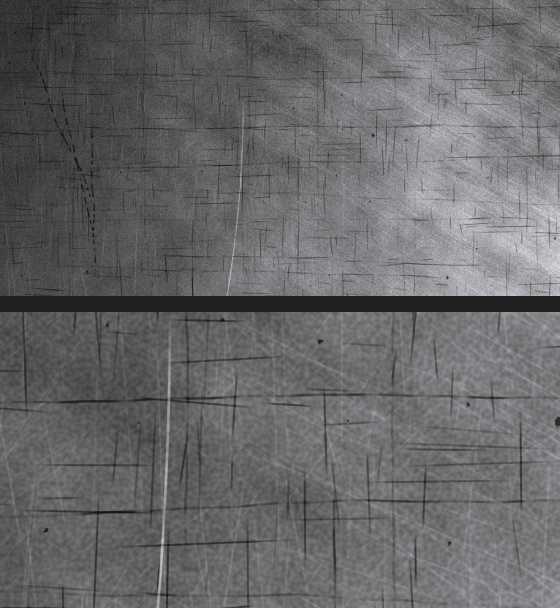
Top: the whole. Bottom: its middle third, enlarged.
A WebGL 1 fragment shader for this texture:

```glsl
precision highp float;
// Worn, scratched sheet of grey metal, lit from the lower right.

uniform vec2 u_resolution;

const vec3 WARM_TINT = vec3(1.0, 0.998, 0.968);
const vec3 COOL_TINT = vec3(0.993, 0.996, 1.025);
const float SHADE_LEFT = 0.222;     // brightness at the left edge
const float SHADE_RISE = 0.30;      // gain towards the right
const float CLOUDS = 0.13;          // broad uneven patches
const float GRAIN = 0.10;
const float LONG_DARK = 0.62;       // depth of the long grooves
const float SHORT_DARK = 0.55;      // depth of short nicks
const float LIGHT_SCRATCH = 0.085;
const float FINE_WIDTH = 0.0011;
const float UPRIGHT = 1.5708;

float hash(vec2 p) {
  vec3 q = fract(p.xyx * vec3(0.1031, 0.1030, 0.0973));
  q += dot(q, q.yzx + 33.33);
  return fract((q.x + q.y) * q.z);
}

float slope(vec2 cell, vec2 offset) {
  float a = 6.2832 * hash(cell);
  return dot(vec2(cos(a), sin(a)), offset);
}

// Gradient noise, about -0.7 to 0.7
float noise(vec2 p) {
  vec2 i = floor(p), f = fract(p), e = vec2(1.0, 0.0);
  vec2 w = f * f * f * (f * (f * 6.0 - 15.0) + 10.0);
  return mix(mix(slope(i, f), slope(i + e, f - e), w.x),
             mix(slope(i + e.yx, f - e.yx), slope(i + 1.0, f - 1.0), w.x), w.y);
}

vec2 turn(vec2 p, float a) {
  return vec2(cos(a) * p.x + sin(a) * p.y, cos(a) * p.y - sin(a) * p.x);
}

float stroke(float d, float width) {
  float soft = 0.8 / u_resolution.y;
  return (1.0 - smoothstep(max(width - soft, 0.0), width + soft, abs(d)))
       * min(1.0, 0.25 + width / soft);
}

// One random scratch per long, narrow cell, in staggered rows
float scratches(vec2 p, float angle, vec2 cell, float density, float seed) {
  vec2 q = turn(p, angle) / cell + 40.0 + seed * 7.3;
  q.x += 5.0 * hash(vec2(floor(q.y), seed));
  vec2 id = floor(q) + seed * 13.0, f = fract(q);
  float reach = mix(0.1, 0.48, pow(hash(id + 3.1), 1.5));
  float t = (f.x - mix(reach, 1.0 - reach, hash(id + 5.7))) / reach;
  float bend = (hash(id + 9.2) - 0.5) * 0.4 * t;
  float d = (f.y - mix(0.3, 0.7, hash(id + 1.9)) - bend) * cell.y;
  float fade = 1.0 - smoothstep(0.4, 1.0, abs(t));
  return stroke(d, FINE_WIDTH) * fade * step(hash(id), density) * mix(0.3, 1.0, hash(id + 7.7));
}

// A long groove, unevenly worn along its length
float groove(float along, float across, float span, float seed) {
  float start = (hash(vec2(seed, 2.0)) - 0.6) * span;
  float stop = start + span * mix(0.6, 1.4, hash(vec2(seed, 4.0)));
  float ends = smoothstep(start, start + 0.1, along) * (1.0 - smoothstep(stop - 0.1, stop, along));
  float wobble = 0.012 * noise(vec2(along * 2.5, seed)) + 0.003 * noise(vec2(along * 14.0, seed));
  float wear = smoothstep(-0.3, 0.4, noise(vec2(along * 9.0, seed * 3.7))
             + 0.6 * noise(vec2(along * 50.0, seed)));
  return stroke(across + wobble, 0.0014) * ends * (0.2 + 0.8 * wear)
       * mix(0.3, 1.0, hash(vec2(seed, 8.0)));
}

// Dark pits scattered one to a cell
float pits(vec2 p, float size, float density) {
  vec2 q = p / size, id = floor(q);
  vec2 centre = 0.25 + 0.5 * vec2(hash(id + 2.3), hash(id + 6.1));
  float radius = mix(0.0012, 0.0045, pow(hash(id + 4.4), 4.0));
  vec2 d = (fract(q) - centre) * size * vec2(1.0, mix(0.5, 1.4, hash(id + 8.8)));
  d += 0.003 * noise(p * 220.0);
  return stroke(length(d), radius) * step(hash(id), density);
}

void main() {
  vec2 p = gl_FragCoord.xy / u_resolution.y;
  float aspect = u_resolution.x / u_resolution.y;
  float u = p.x / aspect;

  // Broad light and corner glare
  vec2 glow = p - vec2(aspect * 0.83, 0.48), corner = p - vec2(aspect, 0.08);
  float shade = SHADE_LEFT + SHADE_RISE * smoothstep(-0.1, 0.9, u) + 0.13 * (0.5 - p.y) * (0.4 + u);
  shade += 0.07 * exp(-9.0 * dot(glow, glow)) + 0.2 * exp(-32.0 * dot(corner, corner));
  shade -= 0.09 * smoothstep(0.86, 1.0, u) * smoothstep(0.3, 0.8, p.y);

  // Cloudy patches, slanted haze and grain
  float patches = noise(p * 3.0) + 0.8 * noise(p * 8.0 + 4.0) + 0.5 * noise(p * 21.0 + 8.0);
  shade += CLOUDS * patches * (0.35 + 0.65 * u);
  shade += 0.13 * u * noise(turn(p, -0.55) * vec2(1.6, 13.0) + 3.0);
  shade += 0.06 * u * noise(turn(p, -0.55) * vec2(6.0, 70.0));
  shade += GRAIN * (noise(p * 187.0) + 0.45 * noise(p * 83.0 + 9.0)) * (0.7 + 0.5 * u);

  // Pale hairlines: two diagonal families on the right, upright ones on the left
  float light = 0.0;
  for (int i = 0; i < 9; i++) {
    float k = float(i), spread = hash(vec2(k, 3.0)) - 0.5;
    light += scratches(p, -0.55 + 0.5 * spread, vec2(0.6, 0.03), 0.7, k) * smoothstep(0.2, 0.85, u);
    light += scratches(p, 0.75 + 0.6 * spread, vec2(0.5, 0.045), 0.5, k + 20.0) * (0.35 + 0.4 * u);
    light += scratches(p, UPRIGHT + 0.4 * spread, vec2(0.45, 0.06), 0.55, k + 40.0) * (1.1 - 0.7 * u);
  }
  shade += LIGHT_SCRATCH * light;

  // Dark grooves and short nicks along both axes
  float dark = 0.0;
  for (int i = 0; i < 11; i++) {
    float k = float(i), place = (k + hash(vec2(k, 11.0))) / 11.0;
    float lean = 0.03 * (hash(vec2(k, 17.0)) - 0.5);
    dark += groove(p.y, p.x - place * aspect - lean * p.y, 1.0, k + 1.0);
    dark += groove(p.x, p.y - place + 2.5 * lean * (p.x - 0.9), aspect, k + 31.0);
  }
  float nicks = 0.0;
  for (int i = 0; i < 4; i++) {
    float k = float(i), tilt = 0.03 * (k - 1.5);
    nicks += scratches(p, tilt, vec2(0.24, 0.018), 0.13, k + 60.0);
    nicks += scratches(p, UPRIGHT + tilt, vec2(0.2, 0.02), 0.13, k + 70.0);
  }

  // Dashed gouges at the left
  for (int i = 0; i < 3; i++) {
    float k = float(i), fall = 0.82 - 0.12 * k - p.y;
    float path = 0.1 + 0.105 * k + fall * (0.42 - 0.2 * k) + 0.02 * noise(vec2(p.y * 6.0, k));
    float dash = smoothstep(-0.15, 0.1, noise(vec2(p.y * 45.0, k * 5.0)));
    float ends = smoothstep(0.0, 0.04, fall) * (1.0 - smoothstep(0.45, 0.55, fall));
    nicks += 1.3 * stroke(p.x - path, 0.0018) * dash * ends;
  }
  shade *= 1.0 - min(0.75, LONG_DARK * dark + SHORT_DARK * nicks);
  shade *= 1.0 - 0.65 * pits(p, 0.12, 0.3);

  // Single bright curved cut
  float drop = 1.0 - p.y / 0.666;
  float cut = stroke(p.x - 0.822 + 0.055 * drop * drop, 0.0015) * smoothstep(0.0, 0.06, drop);
  shade += 0.4 * cut * (0.65 + 0.9 * noise(vec2(p.y * 12.0, 2.0)));

  vec3 tint = mix(WARM_TINT, COOL_TINT, smoothstep(0.25, 0.55, shade));
  gl_FragColor = vec4(clamp(shade * tint, 0.0, 1.0), 1.0);
}
```
